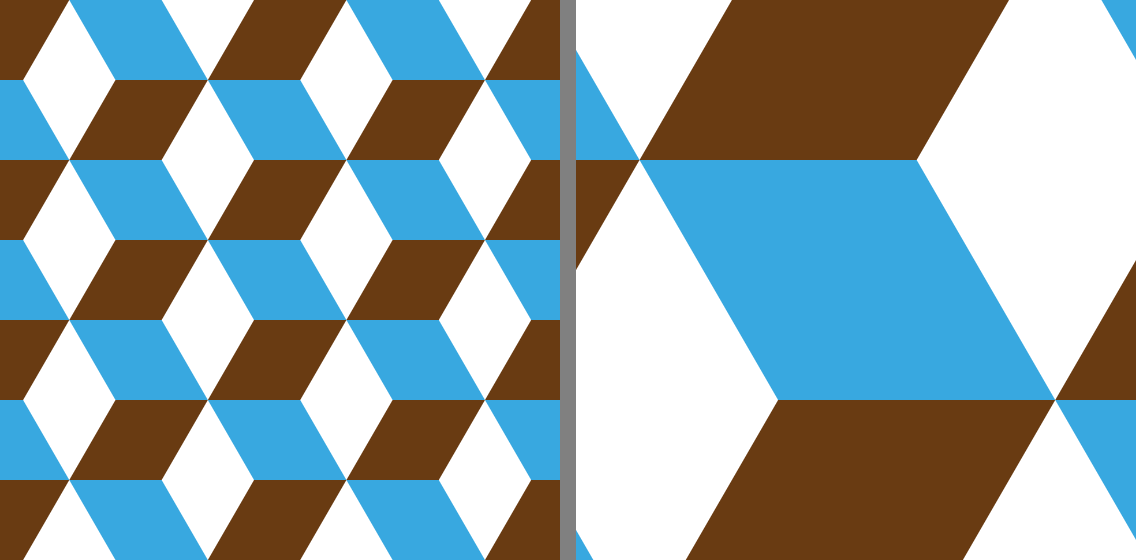
Left: the whole. Right: its middle third, enlarged.
Reproduce this pattern procedurally as a Shadertoy shader.

```glsl
// Tumbling-block tiling of blue, brown and white rhombi.
// Each row holds slanted bands that repeat every three edge lengths; alternate
// rows slide by half a repeat, and adjoining rows blend at their shared border.

#define ROWS 7.0                        // rhombus rows over the canvas height
#define START_X 0.75                    // first blue corner, in edge lengths
#define REPEAT 3.0                      // horizontal repeat, in edge lengths
#define BLUE vec3(0.22, 0.66, 0.88)
#define BROWN vec3(0.41, 0.23, 0.07)
#define WHITE vec3(1.0)

const float ROW_HEIGHT = 0.8660254;     // height of a rhombus with unit edges

// Coverage of a repeating slanted band, one edge wide, centred at "centre".
float bandCoverage(float x, float centre, float pixel) {
    float offset = mod(x - centre + 0.5 * REPEAT, REPEAT) - 0.5 * REPEAT;
    float inside = (0.5 - abs(offset)) * ROW_HEIGHT;
    return clamp(inside / pixel + 0.5, 0.0, 1.0);
}

// Colour of one row, also valid slightly beyond its borders.
vec3 rowColour(vec2 p, float row, float pixel) {
    float x = p.x - START_X - 0.5 * REPEAT * mod(row, 2.0);
    float lean = 0.5 * (row + 1.0 - p.y);   // sideways slip below the row top
    float blue = bandCoverage(x - lean, 0.5, pixel);
    float brown = bandCoverage(x + lean, 2.5, pixel);
    return mix(mix(WHITE, BLUE, blue), BROWN, brown);
}

void mainImage(out vec4 fragColor, in vec2 fragCoord) {
    // x in edge lengths, y in rows
    vec2 p = fragCoord / iResolution.y * ROWS * vec2(ROW_HEIGHT, 1.0);
    float pixel = ROWS * ROW_HEIGHT / iResolution.y;

    // Blend the rows on either side of the nearest border
    float border = floor(p.y + 0.5);
    float above = clamp((p.y - border) * ROW_HEIGHT / pixel + 0.5, 0.0, 1.0);
    vec3 colour = mix(rowColour(p, border - 1.0, pixel),
                      rowColour(p, border, pixel), above);

    fragColor = vec4(colour, 1.0);
}
```
